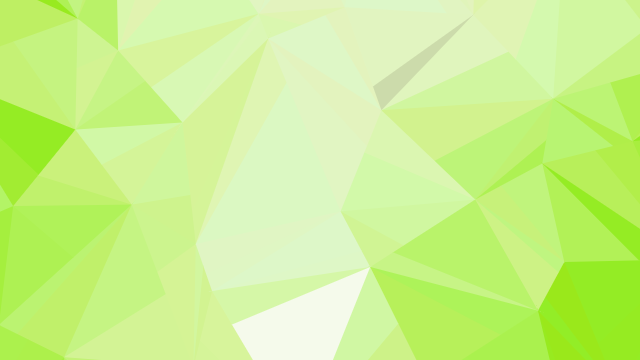
Write a WebGL 2 fragment shader that draws this background.

```glsl
#version 300 es
precision highp float;
// Low-poly backdrop of flat lime facets, palest along the upper middle.
// A turned, jittered grid is cut into triangles; each is split once more,
// then toned by the position of its centre plus a random shift.

uniform vec2 u_resolution;
out vec4 fragColor;

// Lengths are in canvas heights
const float CELL = 0.30;          // grid spacing
const float JITTER = 0.88;        // vertex scatter, below 1 keeps quads simple
const float TURN = 0.38;          // grid rotation in radians
const float TONE_NOISE = 0.36;    // random tone per triangle
const float FACET_NOISE = 0.22;   // extra tone per half triangle
const float PALE_AXIS = 0.48;     // horizontal centre of the pale band
const float FALLOFF = 1.75;       // darkening towards the sides
const vec3 TINT = vec3(0.03, -0.02, -0.05);

const vec3 DEEP = vec3(0.59, 0.92, 0.13);
const vec3 LIME = vec3(0.67, 0.94, 0.28);
const vec3 LEAF = vec3(0.75, 0.95, 0.45);
const vec3 SOFT = vec3(0.82, 0.96, 0.60);
const vec3 PALE = vec3(0.85, 0.97, 0.67);
const vec3 MIST = vec3(0.88, 0.96, 0.76);
const vec3 WHITE = vec3(0.96, 0.98, 0.92);
const vec3 SAGE = vec3(0.80, 0.86, 0.67);

// Facets covering these relative positions take an accent colour
const vec2 WHITE_SPOT = vec2(0.49, 0.17);
const vec2 SAGE_SPOT = vec2(0.68, 0.88);

float hash(vec2 p, float salt) {
    vec3 q = fract(vec3(p.xyx + salt * 7.31) * vec3(0.1031, 0.1030, 0.0973));
    q += dot(q, q.yzx + 33.33);
    return fract((q.x + q.y) * q.z);
}

float cross2(vec2 a, vec2 b) { return a.x * b.y - a.y * b.x; }

// Signed distance to a line, positive on its left
float leftOf(vec2 p, vec2 a, vec2 b) {
    vec2 e = b - a;
    return cross2(e, p - a) / max(length(e), 1e-5);
}

// Positive inside a counter-clockwise triangle
float inside(vec2 p, vec2 a, vec2 b, vec2 c) {
    return min(leftOf(p, a, b), min(leftOf(p, b, c), leftOf(p, c, a)));
}

mat2 gridTurn() {
    float c = cos(TURN), s = sin(TURN);
    return mat2(c, s, -s, c);
}

vec2 vertexAt(vec2 id) {
    vec2 shift = vec2(hash(id, 1.0), hash(id, 2.0)) - 0.5;
    return gridTurn() * ((id + 0.5 + JITTER * shift) * CELL);
}

// Palette ramp, with stops spaced by the area each colour fills
vec3 ramp(float t) {
    vec3 col = mix(DEEP, LIME, clamp(t / 0.11, 0.0, 1.0));
    col = mix(col, LEAF, clamp((t - 0.11) / 0.23, 0.0, 1.0));
    col = mix(col, SOFT, clamp((t - 0.34) / 0.23, 0.0, 1.0));
    col = mix(col, PALE, clamp((t - 0.57) / 0.20, 0.0, 1.0));
    return mix(col, MIST, clamp((t - 0.77) / 0.16, 0.0, 1.0));
}

// One flat facet: colour weighted by its coverage of the pixel
vec4 facet(vec2 p, vec2 a, vec2 b, vec2 c, vec2 id, float salt, float shift) {
    float cover = clamp(0.5 + inside(p, a, b, c) * u_resolution.y, 0.0, 1.0);
    if (cover <= 0.0) return vec4(0.0);
    vec2 size = vec2(u_resolution.x / u_resolution.y, 1.0);
    vec2 mid = (a + b + c) / (3.0 * size);
    float side = abs(mid.x - PALE_AXIS - 0.12 * (mid.y - 0.5));
    float tone = 0.98 - FALLOFF * side + 0.35 * (mid.y - 0.5) + shift;
    tone += FACET_NOISE * (hash(id, salt) - 0.5);
    vec3 col = ramp(tone) + TINT * (hash(id, salt + 0.5) - 0.5);
    if (inside(WHITE_SPOT * size, a, b, c) > 0.0) col = WHITE;
    if (inside(SAGE_SPOT * size, a, b, c) > 0.0) col = SAGE;
    return vec4(col, 1.0) * cover;
}

// A triangle cut from its first corner into two related facets
vec4 splitTriangle(vec2 p, vec2 a, vec2 b, vec2 c, vec2 id, float salt) {
    vec2 m = mix(b, c, mix(0.2, 0.8, hash(id, salt)));
    float shift = TONE_NOISE * (hash(id, salt + 1.0) - 0.5);
    return facet(p, a, b, m, id, salt + 2.0, shift)
         + facet(p, a, m, c, id, salt + 3.0, shift);
}

void main() {
    vec2 p = gl_FragCoord.xy / u_resolution.y;
    vec2 home = floor(transpose(gridTurn()) * p / CELL - 0.5);
    vec4 sum = vec4(0.0);
    for (int j = -1; j <= 1; j++)
    for (int i = -1; i <= 1; i++) {
        vec2 id = home + vec2(i, j);
        vec2 a = vertexAt(id), b = vertexAt(id + vec2(1, 0));
        vec2 c = vertexAt(id + vec2(1, 1)), d = vertexAt(id + vec2(0, 1));
        // Cut along a diagonal that stays within the quad
        bool acFits = cross2(c - a, b - a) < 0.0 && cross2(c - a, d - a) > 0.0;
        bool bdFits = cross2(d - b, c - b) < 0.0 && cross2(d - b, a - b) > 0.0;
        bool acShort = length(c - a) < length(d - b) * mix(0.7, 1.4, hash(id, 3.0));
        if (acFits && (acShort || !bdFits))
            sum += splitTriangle(p, a, b, c, id, 4.0) + splitTriangle(p, c, d, a, id, 9.0);
        else
            sum += splitTriangle(p, b, c, d, id, 4.0) + splitTriangle(p, d, a, b, id, 9.0);
    }
    fragColor = vec4(sum.rgb / max(sum.a, 1e-4), 1.0);
}
```
